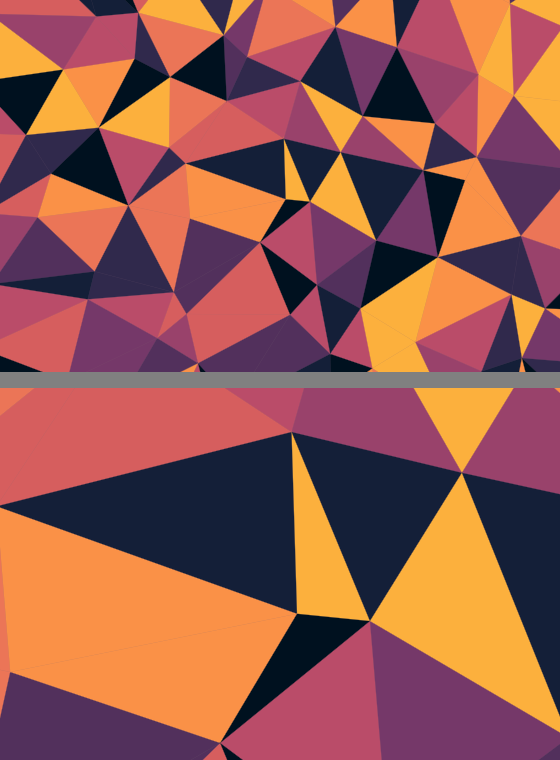
Top: the whole. Bottom: its middle third, enlarged.
Reproduce this background procedurally as a WebGL 2 fragment shader.

```glsl
#version 300 es
precision highp float;
// Low-poly mosaic: flat triangles in a sunset palette from navy to amber.
// A tilted, jittered grid gives the corners; each quad is split along its
// Delaunay diagonal, and neighbouring triangles are blended by coverage.

uniform vec2 u_resolution;
out vec4 fragColor;

const float ROWS = 5.9;        // grid cells per canvas height
const float TILT = 0.42;       // grid rotation in radians
const float JITTER = 0.8;      // corner displacement, below 1 to avoid folds
const float SEAM_STRENGTH = 0.22;
const vec3 SEAM_COLOR = vec3(0.48, 0.38, 0.43);

// Colour in rgb, cumulative share of the triangles in a
const int COLOR_COUNT = 11;
const vec4 PALETTE[COLOR_COUNT] = vec4[](
    vec4(0.00, 0.065, 0.12, 0.13),
    vec4(0.08, 0.12, 0.22, 0.20),
    vec4(0.19, 0.16, 0.30, 0.33),
    vec4(0.32, 0.19, 0.36, 0.40),
    vec4(0.46, 0.22, 0.41, 0.49),
    vec4(0.60, 0.26, 0.42, 0.55),
    vec4(0.73, 0.30, 0.41, 0.64),
    vec4(0.84, 0.37, 0.37, 0.73),
    vec4(0.92, 0.46, 0.34, 0.815),
    vec4(0.98, 0.57, 0.28, 0.90),
    vec4(0.99, 0.69, 0.24, 1.00));

vec2 hash2(vec2 p) {
    vec3 h = fract(p.xyx * vec3(0.1031, 0.1030, 0.0973));
    h += dot(h, h.yzx + 33.33);
    return fract((h.xx + h.yz) * h.zy);
}

float cross2(vec2 a, vec2 b) {
    return a.x * b.y - a.y * b.x;
}

vec2 corner(vec2 node) {
    return node + JITTER * (hash2(node) - 0.5);
}

// Signed distance to the line a-b, positive on its right side
float lineDistance(vec2 p, vec2 a, vec2 b) {
    return cross2(p - a, normalize(b - a));
}

// Antialiased coverage of a counter-clockwise triangle
float triangleCoverage(vec2 p, vec2 a, vec2 b, vec2 c, float pixel) {
    float d = max(lineDistance(p, a, b),
              max(lineDistance(p, b, c), lineDistance(p, c, a)));
    return clamp(0.5 - d / pixel, 0.0, 1.0);
}

// True if the diagonal b-d is the Delaunay split of quad a, b, c, d
bool splitsAlongBD(vec2 a, vec2 b, vec2 c, vec2 d) {
    vec2 ab = b - a, ad = d - a, cb = b - c, cd = d - c;
    return cross2(ab, ad) * dot(cb, cd) + dot(ab, ad) * cross2(cd, cb) >= 0.0;
}

// Evenly spread sequence plus hash, so that shares hold on small areas
vec3 triangleColor(vec2 cell, float side) {
    float pick = fract(dot(cell, vec2(0.7549, 0.5698)) + 0.381 * side
                       + 0.5 * hash2(cell + 71.0 + 37.0 * side).x);
    for (int i = 0; i < COLOR_COUNT - 1; i++) {
        if (pick < PALETTE[i].a) return PALETTE[i].rgb;
    }
    return PALETTE[COLOR_COUNT - 1].rgb;
}

vec3 mosaic(vec2 p, float pixel) {
    vec3 colorSum = vec3(0.0);
    float coverageSum = 0.0, seam = 0.0;
    for (int y = -1; y <= 1; y++) {
        for (int x = -1; x <= 1; x++) {
            vec2 cell = floor(p) + vec2(x, y);
            vec2 a = corner(cell);
            vec2 b = corner(cell + vec2(1, 0));
            vec2 c = corner(cell + vec2(1, 1));
            vec2 d = corner(cell + vec2(0, 1));
            bool alongBD = splitsAlongBD(a, b, c, d);
            vec2 cover = vec2(
                triangleCoverage(p, a, b, alongBD ? d : c, pixel),
                triangleCoverage(p, c, d, alongBD ? b : a, pixel));
            colorSum += cover.x * triangleColor(cell, 0.0)
                      + cover.y * triangleColor(cell, 1.0);
            coverageSum += cover.x + cover.y;
            seam += dot(cover, 1.0 - cover);
        }
    }
    // Faint hairline where partial coverages meet
    return mix(colorSum / max(coverageSum, 0.001), SEAM_COLOR,
               SEAM_STRENGTH * min(seam, 1.0));
}

void main() {
    vec2 uv = gl_FragCoord.xy / u_resolution.y;
    float s = sin(TILT), c = cos(TILT);
    vec2 p = mat2(c, s, -s, c) * uv * ROWS + vec2(23.3, 11.6);
    float pixel = 1.2 * ROWS / u_resolution.y;
    fragColor = vec4(mosaic(p, pixel), 1.0);
}
```
